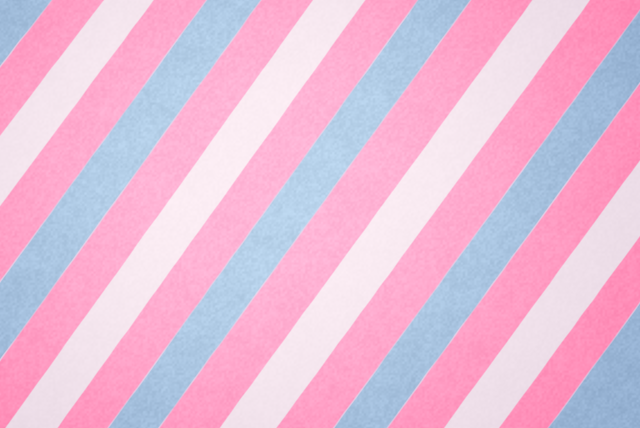
Write a Shadertoy shader that draws this pattern.

```glsl
// Diagonal strips of pink, white and blue craft paper with grain and soft corner shading.

float hash(vec2 p) {
    uvec2 q = uvec2(ivec2(p)) * uvec2(1597u, 3812u) + uvec2(7919u, 5333u);
    uint h = (q.x ^ (q.y << 7)) * 277803u;
    h = (h ^ (h >> 15)) * 73529u;
    h ^= h >> 13;
    return float(h & 65535u) / 65535.0;
}

float noise(vec2 p) {
    vec2 cell = floor(p), f = fract(p);
    f = f * f * (3.0 - 2.0 * f);
    float low = mix(hash(cell), hash(cell + vec2(1, 0)), f.x);
    float high = mix(hash(cell + vec2(0, 1)), hash(cell + vec2(1, 1)), f.x);
    return mix(low, high, f.y);
}

// Strips cycle blue, pink, white, pink; shade runs from lit centre to dim corner
vec3 paper(int strip, float shade, float grain) {
    int kind = strip % 4;
    if (kind == 0)
        return mix(vec3(0.72, 0.825, 0.92), vec3(0.58, 0.69, 0.82), shade) + 0.09 * grain;
    if (kind == 2)
        return mix(vec3(0.985, 0.93, 0.955), vec3(0.91, 0.85, 0.895), shade) + 0.025 * grain;
    return mix(vec3(1.0, 0.71, 0.84), vec3(1.0, 0.53, 0.70), shade)
         + vec3(0.03, 0.09, 0.07) * grain;
}

// Sideways drift of each hand-cut edge from even spacing
const float cutDrift[16] = float[16](
    0.0, -0.005, -0.014, -0.017, -0.016, -0.021, -0.025, -0.028,
    -0.031, -0.0125, -0.004, 0.003, 0.002, 0.008, 0.0115, 0.0);

void mainImage(out vec4 fragColor, in vec2 fragCoord) {
    vec2 p = fragCoord / iResolution.y;
    float pixel = 1.0 / iResolution.y;

    // Paper fibres, mottling and lighting
    vec2 along = vec2(p.x + p.y, p.y - p.x);
    float grain = 0.5 * noise(p * 190.0 + 40.0)
                + 0.3 * noise(along * vec2(65.0, 140.0) + 300.0)
                + 0.2 * noise(p * 23.0 + 70.0) - 0.5;
    float shade = smoothstep(0.12, 0.98, length((p - vec2(0.62, 0.58)) * vec2(0.85, 1.0)));

    // Each cut edge switches to the next strip on its right
    vec3 color = paper(0, shade, grain);
    for (int i = 0; i < 16; i++) {
        float k = float(i);
        float slope = 0.733 + 0.042 * exp(-0.25 * k * k)
                    - 0.015 * exp(-0.2 * (k - 5.5) * (k - 5.5));
        float top = 0.121 + 0.1262 * k + cutDrift[i];
        float d = (p.x + slope * (1.0 - p.y) - top) / sqrt(1.0 + slope * slope);
        d += 0.0012 * (noise(vec2(p.y * 30.0 + 9.0, k * 7.0)) - 0.5);
        color = mix(color, paper(i + 1, shade, grain), smoothstep(-pixel, pixel, d));

        // Pale raw rim where blue meets pink
        if (i % 4 == 0 || i % 4 == 3) {
            float rim = 1.0 - smoothstep(0.0, 0.0012 + pixel, abs(d));
            float wear = 0.25 + 0.45 * noise(vec2(p.y * 18.0, k * 5.0 + 20.0));
            color = mix(color, vec3(0.93, 0.85, 0.93), rim * wear);
        }
    }

    fragColor = vec4(clamp(color, 0.0, 1.0), 1.0);
}
```
